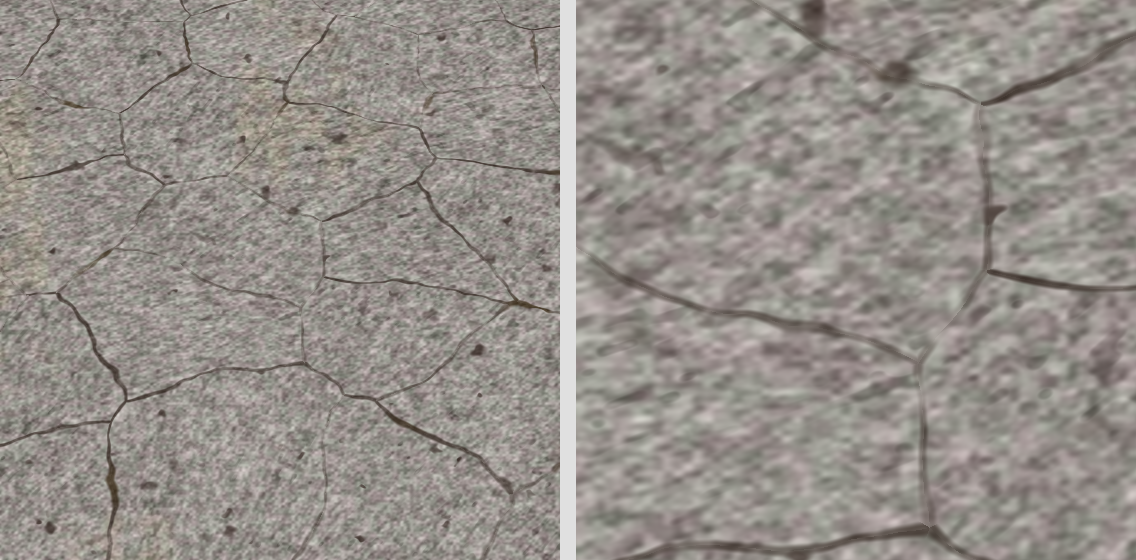
Left: the whole. Right: its middle third, enlarged.
This texture is drawn by a WebGL 1 fragment shader. Its source:

```glsl
precision highp float;
uniform vec2 u_resolution;

float hash(vec2 p) {
  vec3 q = fract(p.xyx * vec3(0.1031, 0.1030, 0.0973));
  q += dot(q, q.yzx + 33.33);
  return fract((q.x + q.y) * q.z);
}

vec2 hash2(vec2 p) {
  return vec2(hash(p + 7.3), hash(p + 61.7));
}

float noise(vec2 p) {
  vec2 i = floor(p), f = fract(p);
  f = f * f * (3.0 - 2.0 * f);
  return mix(mix(hash(i), hash(i + vec2(1, 0)), f.x),
             mix(hash(i + vec2(0, 1)), hash(i + vec2(1, 1)), f.x), f.y);
}

// Centred noise, -0.5 to 0.5
float ripple(vec2 p) {
  return noise(p + 40.0) - 0.5;
}

vec2 site(vec2 cell) {
  return cell + 0.5 + 0.76 * (hash2(cell) - 0.5);
}

// Paving slabs: x = distance to joint, y = joint id, zw = slab cell
vec4 slabs(vec2 p) {
  vec2 home = floor(p), nearest = home;
  float best = 9.0;
  for (int j = -1; j <= 1; j++)
    for (int i = -1; i <= 1; i++) {
      vec2 cell = home + vec2(i, j);
      float d = distance(p, site(cell));
      if (d < best) { best = d; nearest = cell; }
    }
  vec2 a = site(nearest) - p;
  float edge = 9.0, id = 0.0;
  for (int j = -2; j <= 2; j++)
    for (int i = -2; i <= 2; i++) {
      if (i == 0 && j == 0) continue;
      vec2 cell = nearest + vec2(i, j);
      vec2 b = site(cell) - p;
      float d = dot(0.5 * (a + b), normalize(b - a));
      if (d < edge) { edge = d; id = hash(nearest + cell + 90.0); }
    }
  return vec4(max(edge, 0.0), id, nearest);
}

// Scattered ragged holes in a jittered grid
float pits(vec2 p, float count, float chance, float size) {
  p += 0.012 * vec2(ripple(p * 90.0), ripple(p * 90.0 + 19.0));
  p *= count;
  vec2 home = floor(p);
  float cover = 0.0;
  for (int j = -1; j <= 1; j++)
    for (int i = -1; i <= 1; i++) {
      vec2 cell = home + vec2(i, j);
      vec2 d = (p - cell - hash2(cell + count)) * vec2(0.8, 1.15);
      float r = size * count * (0.5 + hash(cell + 5.0));
      float present = step(hash(cell + count * 3.0), chance);
      float depth = 0.4 + 0.6 * hash(cell + 23.0);
      cover = max(cover, present * depth * (1.0 - smoothstep(0.4 * r, 1.2 * r, length(d))));
    }
  return cover;
}

void main() {
  vec2 uv = gl_FragCoord.xy / u_resolution;

  // Ground seen at a slant, wavering slightly so the joints are not straight
  float w = 1.0 / (2.5 - uv.y);
  vec2 ground = 7.0 * vec2((uv.x - 0.5) * w, 2.6 * w) + vec2(20.0, 10.0);
  vec2 bent = ground + 0.16 * vec2(ripple(ground * 2.5), ripple(ground * 2.5 + 31.0));
  bent += 0.024 * vec2(ripple(ground * 14.0), ripple(ground * 14.0 + 57.0));
  vec4 slab = slabs(bent);

  // Chiselled grain, mostly leaning up to the right, turned per slab
  vec2 grainUv = uv * vec2(1.0, 1.2 + 0.3 * uv.y);
  float angle = 0.85 + 0.9 * (hash(slab.zw + 3.0) - 0.5);
  float c = cos(angle), s = sin(angle);
  vec2 along = vec2(c * grainUv.x + s * grainUv.y, c * grainUv.y - s * grainUv.x);
  float grain = 0.16 * ripple(along * vec2(62.0, 140.0))
              + 0.11 * ripple(along * vec2(110.0, 215.0) + 11.0)
              + 0.19 * ripple(grainUv * 170.0)
              + 0.08 * ripple(grainUv * 62.0)
              + 0.05 * ripple(grainUv * 24.0)
              + 0.04 * ripple(grainUv * 7.0);
  vec3 color = vec3(0.594, 0.573, 0.553) + grain;

  // Faint pink and green mottling, beige weathering
  color += vec3(0.04, -0.025, 0.015) * ripple(grainUv * 75.0 + 71.0);
  float beige = smoothstep(0.6, 0.9, noise(uv * 4.0 + 2.0) + 0.4 * ripple(uv * 30.0));
  color += beige * vec3(0.035, 0.025, -0.01);

  // Clustered dark flecks and pitted stone
  float cluster = 0.3 + 0.7 * smoothstep(0.35, 0.7, noise(uv * 11.0 + 5.0));
  float fleck = smoothstep(0.7, 0.9, noise(along * vec2(60.0, 95.0) + 33.0));
  color -= 0.11 * fleck * cluster;
  float soft = pits(uv, 24.0, 0.24, 0.009);
  float deep = pits(uv + 3.0, 14.0, 0.26, 0.008);
  color = mix(color, vec3(0.42, 0.385, 0.36) + 0.6 * grain, 0.55 * soft);
  color = mix(color, vec3(0.25, 0.20, 0.18) + 0.3 * grain, 0.9 * deep);

  // Joints: fine broken gaps, some nearly closed, crumbled earth in a few spots
  float earth = smoothstep(0.74, 0.92, noise(ground * 2.6 + 14.0));
  float halfWidth = 0.004 + 0.012 * noise(ground * 8.0) + 0.026 * earth * noise(ground * 22.0);
  float gap = 1.0 - smoothstep(0.4 * halfWidth, halfWidth + 0.007, slab.x);
  float rim = 1.0 - smoothstep(0.015, 0.06, slab.x);
  float depth = mix(0.3, 0.85, smoothstep(0.2, 0.75, slab.y));
  depth += 0.6 * ripple(ground * 6.0 + 9.0) + 0.5 * ripple(ground * 21.0) + 0.4 * earth;
  vec3 soil = mix(vec3(0.30, 0.26, 0.235), vec3(0.31, 0.26, 0.19), earth);
  color += 0.02 * rim;
  color = mix(color, soil + 0.4 * grain, gap * clamp(depth, 0.12, 1.0));

  gl_FragColor = vec4(clamp(color, 0.0, 1.0), 1.0);
}
```
